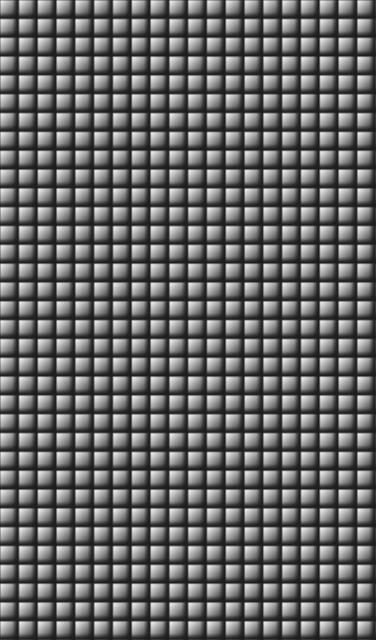
Reproduce this pattern procedurally as a Shadertoy shader.

```glsl
// A grid of soft square studs on a dark ground, lit from the upper left.
// Each cell is a diagonal light-to-dark ramp, masked by a crisp rise on the
// lit sides and a wide fade into the groove on the shaded sides.

const vec2  GRID       = vec2(20.0, 34.0);  // studs across and down
const float GROOVE     = 0.115;             // grey of the gaps
const float HIGHLIGHT  = 1.01;              // grey at the lit corner
const float SHADE      = 0.15;              // grey at the far corner
const float STUD_SIZE  = 0.86;              // ramp length in cells
const float RISE_START = -0.06;             // lit edge, in cells
const float RISE_END   = 0.08;
const float FADE_START = 0.60;              // shaded edge, in cells
const float FADE_END   = 0.99;

// Coverage along each axis of a cell, widened to at least one pixel.
vec2 edgeProfile(vec2 cell, vec2 pixel) {
    vec2 riseMid = vec2(0.5 * (RISE_START + RISE_END));
    vec2 halfRise = max(vec2(0.5 * (RISE_END - RISE_START)), 0.5 * pixel);
    vec2 rise = smoothstep(riseMid - halfRise, riseMid + halfRise, cell);
    vec2 fade = 1.0 - smoothstep(vec2(FADE_START), vec2(FADE_END), cell);
    return rise * fade;
}

// Grey of one stud; cell runs right and down from the lit corner.
float studGrey(vec2 cell, vec2 pixel) {
    float ramp = clamp(0.5 * (cell.x + cell.y) / STUD_SIZE, 0.0, 1.0);
    float surface = mix(HIGHLIGHT, SHADE, ramp);
    vec2 profile = edgeProfile(cell, pixel);
    return mix(GROOVE, surface, profile.x * profile.y);
}

void mainImage(out vec4 fragColor, in vec2 fragCoord) {
    // Count rows from the top so that the studs meet the upper edge.
    vec2 uv = fragCoord / iResolution.xy;
    uv.y = 1.0 - uv.y;

    // Shift the wrap point so the soft lit edge stays within one cell.
    vec2 cell = fract(uv * GRID - RISE_START) + RISE_START;
    vec2 pixel = GRID / iResolution.xy;

    fragColor = vec4(vec3(studGrey(cell, pixel)), 1.0);
}
```
